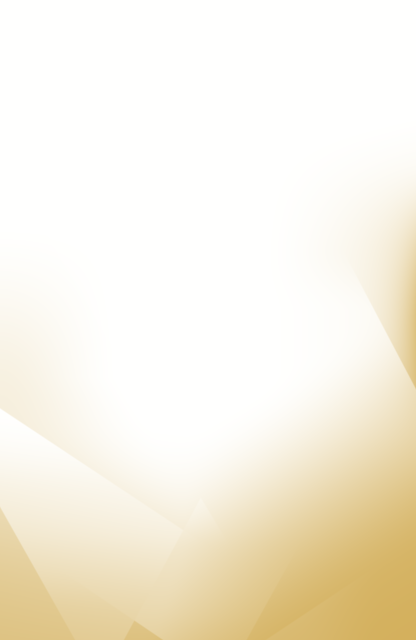
Reproduce this background procedurally as a WebGL 1 fragment shader.

```glsl
precision highp float;
// Soft white-to-gold backdrop: a bright centre, gold rising from the base and
// the right side, crossed by faint translucent folds with straight edges.
// Every layer adjusts one "gold" amount, which is turned into colour at the end.

uniform vec2 u_resolution;

// Smooth half-plane: 1 on the right hand of the line heading from a to b.
float fold(vec2 p, vec2 a, vec2 b) {
  vec2 d = normalize(b - a);
  float dist = dot(p - a, vec2(-d.y, d.x));
  float soft = 1.0 / u_resolution.y;
  return smoothstep(-soft, soft, dist);
}

// Gold rising diagonally to the right and, more gently, along the left.
float baseGold(vec2 p) {
  float diagonal = dot(p, vec2(0.55, 0.83));
  float right = 0.56 * smoothstep(0.723, 1.081, diagonal)
              + 0.07 * smoothstep(0.95, 1.18, diagonal);
  float left = 0.45 * smoothstep(0.625, 1.042, p.y - 0.15 * p.x);
  float gap = left - right;
  return 0.5 * (left + right + sqrt(gap * gap + 0.0004)) - 0.01 * smoothstep(1.0, 0.6, p.y);
}

// Glow on the right border, cut by a steep fold.
float sideGlow(vec2 p) {
  float narrow = 0.40 * smoothstep(0.25, 0.52, p.y) * exp((p.x - 0.648) / 0.033);
  float wide = 0.10 * smoothstep(0.17, 0.39, p.y + 0.2 * (p.x - 0.648))
             * smoothstep(0.40, 0.665, p.x);
  float cut = fold(p, vec2(0.534, 0.391), vec2(0.648, 0.608)) * smoothstep(0.38, 0.49, p.y);
  return (narrow + wide) * (1.0 - 0.7 * cut) * (1.0 - smoothstep(0.59, 0.73, p.y));
}

// Pale haze on the left border, ending at the top of the lower panel.
float leftHaze(vec2 p, float panelTop) {
  float reach = 0.19 + 0.6 * max(p.y - 0.59, 0.0);
  float haze = 0.13 * smoothstep(0.34, 0.66, p.y) * (1.0 - smoothstep(0.0, reach, p.x));
  float crease = fold(p, vec2(0.117, 0.443), vec2(0.208, 0.600));
  return haze * (0.75 + 0.25 * crease) * (1.0 - panelTop);
}

void main() {
  // Units of canvas height, x stretched to a fixed width, y running downwards.
  vec2 uv = gl_FragCoord.xy / u_resolution;
  vec2 p = vec2(uv.x * 0.648, 1.0 - uv.y);

  // Large soft gradients.
  float panelTop = fold(p, vec2(0.0, 0.638), vec2(0.234, 0.794));
  float gold = max(baseGold(p), 0.0);
  float glow = sideGlow(p);
  gold += glow - 2.0 * gold * glow;
  gold += leftHaze(p, panelTop);

  // Lower left panel, its dark corner and the wedge beneath it.
  float panelSide = fold(p, vec2(0.332, 0.742), vec2(0.193, 1.0));
  float corner = fold(p, vec2(0.0, 0.792), vec2(0.117, 1.0));
  float wedge = fold(p, vec2(0.104, 0.898), vec2(0.254, 1.0));
  gold -= 0.035 * panelTop * panelSide * smoothstep(0.74, 0.85, p.y);
  gold += corner * mix(0.15, 0.08, smoothstep(0.80, 1.0, p.y));
  gold += wedge * (1.0 - corner) * mix(0.08, 0.025, panelSide) * smoothstep(0.88, 0.96, p.y);

  // Faint folds across the lower centre and right.
  float centre = fold(p, vec2(0.469, 0.846), vec2(0.384, 1.0));
  float lowRight = fold(p, vec2(0.414, 1.0), vec2(0.586, 0.885));
  float crease = fold(p, vec2(0.260, 0.690), vec2(0.358, 0.853));
  gold -= 0.05 * centre * (1.0 - panelSide) * (1.0 - wedge) * smoothstep(0.84, 0.97, p.y);
  gold -= 0.045 * lowRight * (1.0 - smoothstep(0.46, 0.60, p.x));
  gold -= 0.025 * crease * (1.0 - panelSide)
        * smoothstep(0.68, 0.76, p.y) * (1.0 - smoothstep(0.79, 0.86, p.y));

  // Gold is mostly a loss of blue, then green, then red.
  vec3 white = vec3(1.0, 1.0, 0.996);
  gl_FragColor = vec4(white - max(gold, 0.0) * vec3(0.27, 0.49, 1.0), 1.0);
}
```
